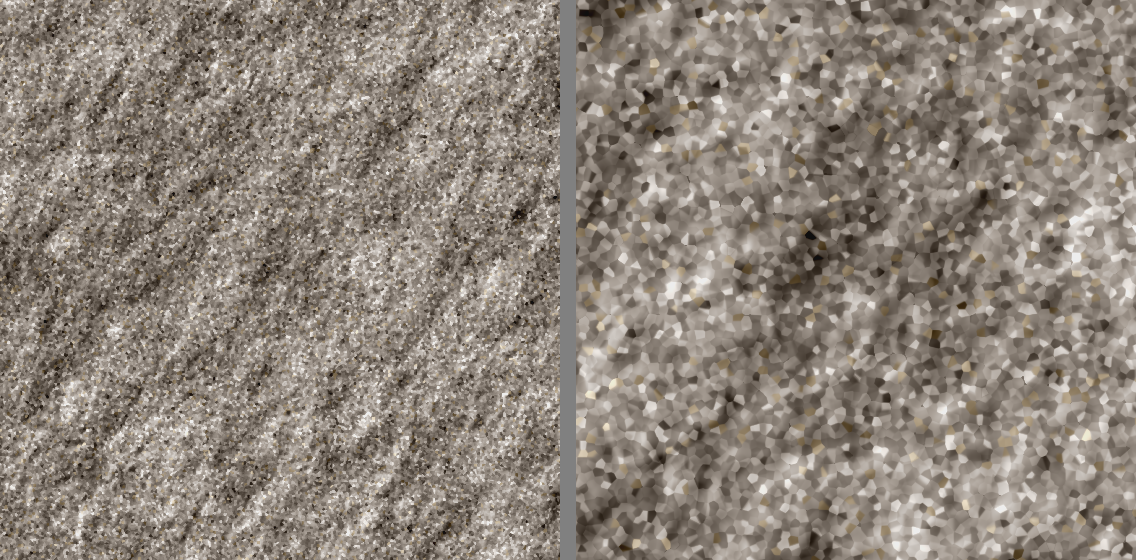
Left: the whole. Right: its middle third, enlarged.
A Shadertoy shader for this texture:

```glsl
vec3 hash3(vec2 p) {
    vec3 q = fract(p.xyx * vec3(0.1031, 0.1030, 0.0973));
    q += dot(q, q.yxz + 33.33);
    return fract((q.xxy + q.yzz) * q.zyx);
}

float noise(vec2 p) {
    vec2 i = floor(p), f = fract(p);
    f = f * f * (3.0 - 2.0 * f);
    return mix(mix(hash3(i).x, hash3(i + vec2(1, 0)).x, f.x),
               mix(hash3(i + vec2(0, 1)).x, hash3(i + vec2(1, 1)).x, f.x), f.y);
}

float fbm(vec2 p) {
    float sum = 0.0, amp = 0.5;
    for (int i = 0; i < 5; i++) {
        sum += amp * noise(p);
        p = mat2(0.96, 0.28, -0.28, 0.96) * p * 2.03 + 17.3;
        amp *= 0.56;
    }
    return sum;
}

// Axes along and across the steep diagonal lie of the rock
vec2 alongGrain(vec2 p) {
    return vec2(dot(p, vec2(0.87, -0.5)), dot(p, vec2(0.5, 0.87)));
}

// Scattered raised plates with ragged rims
float flakes(vec2 p, float scale, float share) {
    vec2 ragged = vec2(noise(p * 38.0), noise(p * 38.0 + 71.0)) - 0.5;
    ragged += 0.5 * (vec2(noise(p * 95.0), noise(p * 95.0 + 31.0)) - 0.5);
    p = p * scale + ragged * (0.18 + scale * 0.012);
    vec2 cell = floor(p);
    float cover = 0.0;
    for (int y = -1; y <= 1; y++)
    for (int x = -1; x <= 1; x++) {
        vec2 id = cell + vec2(x, y);
        vec3 rnd = hash3(id + scale * 7.0);
        vec2 d = alongGrain(p - id - 0.2 - 0.6 * rnd.xy);
        float size = mix(0.5, 1.0, fract(rnd.z * 37.0));
        float dist = length(d / vec2(0.25, 0.42)) - size;
        cover = max(cover, step(rnd.z, share) * (1.0 - smoothstep(-0.12, 0.08, dist)));
    }
    return cover;
}

float plates(vec2 p) {
    return max(flakes(p, 6.0, 0.2), 0.7 * flakes(p, 17.0, 0.27));
}

float height(vec2 p, float plate) {
    return fbm(alongGrain(p) * vec2(13.0, 9.0) + 5.0) + 0.07 * plate;
}

// Soft-edged grains: x brightness, y dark share, z ochre share
vec3 grains(vec2 p) {
    vec2 cell = floor(p);
    vec4 sum = vec4(0);
    for (int y = -1; y <= 1; y++)
    for (int x = -1; x <= 1; x++) {
        vec2 id = cell + vec2(x, y);
        vec3 rnd = hash3(id);
        vec2 d = p - id - hash3(id + 91.7).xy;
        float weight = exp(-14.0 * dot(d, d));
        sum += weight * vec4(rnd.x, step(0.94, rnd.y), step(0.95, rnd.z), 1.0);
    }
    return sum.xyz / max(sum.w, 1e-5);
}

void mainImage(out vec4 fragColor, in vec2 fragCoord) {
    vec2 p = fragCoord / iResolution.y;

    // Relief lit from the upper left
    vec2 toLight = vec2(-0.0055, 0.0065);
    float plate = plates(p);
    float h = height(p, plate);
    float slope = h - height(p + toLight, plates(p + toLight));
    float light = 0.515 + 1.35 * slope + 0.38 * (h - 0.53) + 0.06 * plate;

    // Sandy grains in two sizes, with dark pits and pale crystals
    vec3 fine = grains(p * 215.0);
    vec3 coarse = grains(p * 112.0 + 40.0);
    light += 0.29 * (fine.x - 0.5) + 0.12 * (coarse.x - 0.5);
    light -= 0.17 * fine.y + 0.1 * coarse.y;
    light += 0.12 * smoothstep(0.8, 1.0, fine.x) + 0.01;

    // Warm grey with a few ochre grains
    float warmth = 1.0 - 0.4 * smoothstep(0.6, 0.8, light);
    vec3 color = light + vec3(0.038, 0.0, -0.037) * warmth;
    color += fine.z * vec3(0.03, 0.0, -0.07);
    fragColor = vec4(clamp(color, 0.06, 0.93), 1.0);
}
```
